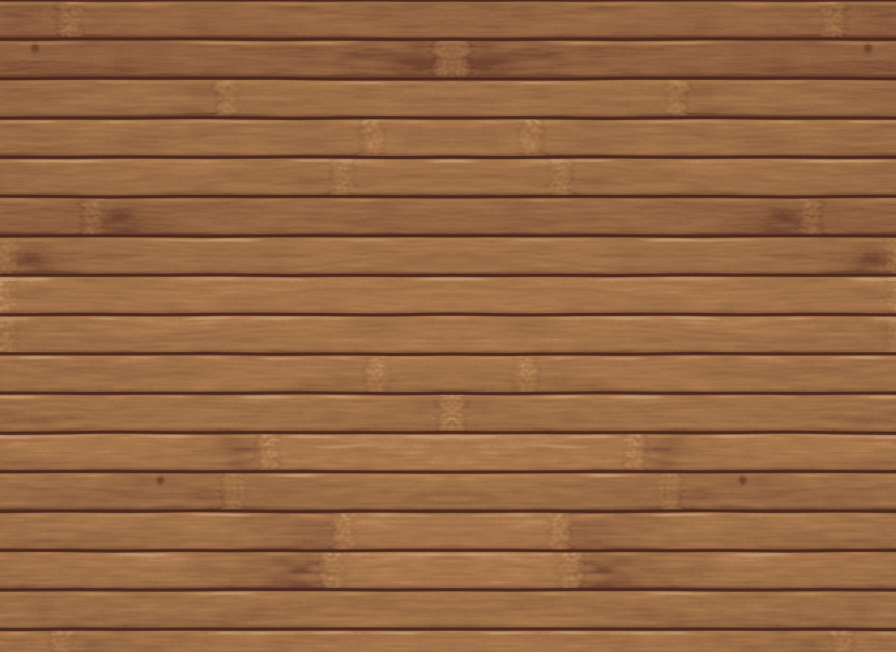
Write a WebGL 2 fragment shader that draws this texture.

```glsl
#version 300 es
precision highp float;
uniform vec2 u_resolution;
out vec4 fragColor;

const float SLATS = 16.58;
const float MIRROR_X = 0.504;

const vec3 GAP = vec3(0.29, 0.15, 0.11);
const vec3 UMBER = vec3(0.44, 0.27, 0.19);
const vec3 BROWN = vec3(0.54, 0.36, 0.24);
const vec3 TAN = vec3(0.60, 0.42, 0.27);
const vec3 HONEY = vec3(0.67, 0.47, 0.30);
const vec3 PALE = vec3(0.74, 0.57, 0.41);

// Per slat, top to bottom: joint distance from the mirror axis, tone, stain strength
const float JOINT[17] = float[17](0.426, 0.008, 0.252, 0.089, 0.121, 0.400, 0.497, 0.500, 0.498,
    0.083, 0.002, 0.205, 0.243, 0.121, 0.133, 0.700, 0.436);
const float TONE[17] = float[17](-0.3, -0.7, 0.0, 0.0, -0.1, -0.8, -0.2, 0.2, 0.1,
    0.0, -0.1, 0.4, -0.4, 0.0, 0.1, -0.2, -0.1);
const float STAIN[17] = float[17](0.3, 0.8, 0.3, 0.1, 0.2, 0.6, 0.9, 0.1, 0.1,
    0.2, 0.3, 1.2, 0.3, 0.8, 1.4, 0.0, 0.4);

vec2 gradient(vec2 cell) {
    vec2 q = vec2(dot(cell, vec2(127.1, 311.7)), dot(cell, vec2(269.5, 183.3)));
    return fract(sin(q) * 43758.55) * 2.0 - 1.0;
}

float gradientNoise(vec2 p) {
    vec2 i = floor(p), f = fract(p);
    vec2 w = f * f * f * (f * (f * 6.0 - 15.0) + 10.0);
    vec2 e = vec2(1.0, 0.0);
    float low = mix(dot(gradient(i), f), dot(gradient(i + e), f - e), w.x);
    float high = mix(dot(gradient(i + e.yx), f - e.yx), dot(gradient(i + 1.0), f - 1.0), w.x);
    return mix(low, high, w.y);
}

float bump(float x, float width) {
    return exp(-x * x / (width * width));
}

// Wood colour from umber (0) to pale (4)
vec3 woodRamp(float level) {
    vec3 c = mix(UMBER, BROWN, clamp(level, 0.0, 1.0));
    c = mix(c, TAN, clamp(level - 1.0, 0.0, 1.0));
    c = mix(c, HONEY, clamp(level - 2.0, 0.0, 1.0));
    return mix(c, PALE, clamp(level - 3.0, 0.0, 1.0));
}

// Long fibres in several widths, shifted for each slat
float grain(float x, float v, float slat) {
    float y = slat * 37.0 + v;
    float broad = gradientNoise(vec2(x * 7.0, y * 2.5));
    float medium = gradientNoise(vec2(x * 16.0 + 9.0, y * 7.0));
    float fine = gradientNoise(vec2(x * 34.0 + 31.0, y * 13.0));
    float fleck = gradientNoise(vec2(x * 210.0, y * 15.0 + 5.0));
    return 0.9 * broad + 0.9 * medium + 0.8 * fine + 0.35 * fleck;
}

// Ragged pale band of fibres with a darker ridge at its side
float jointShade(float x, float v, float slat, float joint) {
    float ragged = 0.012 * gradientNoise(vec2(slat * 5.3 + x * 30.0, v * 8.0));
    float d = x - joint + ragged;
    float fibres = gradientNoise(vec2(x * 170.0, v * 9.0 + slat * 23.0));
    float band = bump(d, 0.011);
    float ridge = bump(d - 0.013, 0.003) + 0.6 * bump(d + 0.013, 0.003);
    float ends = 0.6 + 0.8 * abs(v - 0.5);
    return band * (0.6 * ends + 1.8 * fibres) - 0.6 * ridge;
}

// Scorched patch lying beside the joint
float stainShade(float x, float v, float slat, float joint, float strength) {
    float side = joint > 0.38 ? -1.0 : 1.0;
    float d = (x - joint) * side - 0.033;
    float mottled = 0.8 + 1.3 * gradientNoise(vec2(x * 28.0, v * 4.0 + slat * 11.0));
    float core = bump(d, 0.022) * bump(v - 0.55, 0.42);
    return strength * mottled * (core + 0.35 * bump(d - 0.04, 0.07));
}

// Small dark pin knot on every eleventh slat
float pinKnot(float x, float v, float slat) {
    float centre = 0.465 - 0.14 * (slat - 1.0) / 11.0;
    float here = step(abs(mod(slat, 11.0) - 1.0), 0.1);
    return here * bump(x - centre, 0.004) * bump(v - 0.22, 0.11);
}

void main() {
    vec2 uv = gl_FragCoord.xy / u_resolution;
    float x = abs(uv.x - MIRROR_X);
    float wobble = 0.03 * gradientNoise(vec2(x * 9.0, floor((1.0 - uv.y) * SLATS + 0.5) * 3.7));
    float rows = (1.0 - uv.y) * SLATS + wobble;
    float slat = clamp(floor(rows), 0.0, 16.0);
    float v = rows - slat;
    int id = int(slat);

    // Wood body
    float level = 2.5 + TONE[id] + grain(x, v, slat);
    level += 0.3 * (0.5 - v);
    level += jointShade(x, v, slat, JOINT[id]);
    level -= 1.5 * stainShade(x, v, slat, JOINT[id], STAIN[id]);
    level -= 2.5 * pinKnot(x, v, slat);
    level -= 1.6 * x * x + 0.5 * smoothstep(0.6, 1.0, uv.y);

    // Worn light along the upper edge, soft shade along the lower
    float wear = smoothstep(-0.15, 0.4, gradientNoise(vec2(x * 14.0, slat * 7.3 + 0.4)));
    level += (0.3 + 1.6 * wear) * bump(v - 0.1, 0.045);
    level -= 1.5 * smoothstep(0.84, 0.97, v);
    vec3 colour = woodRamp(level);

    // Dark gap between slats
    float edge = min(v, 1.0 - v);
    float pixel = SLATS / u_resolution.y;
    float gap = 1.0 - smoothstep(0.02, 0.045 + 0.7 * pixel, edge);
    colour = mix(colour, GAP, 0.95 * gap);
    fragColor = vec4(colour, 1.0);
}
```
